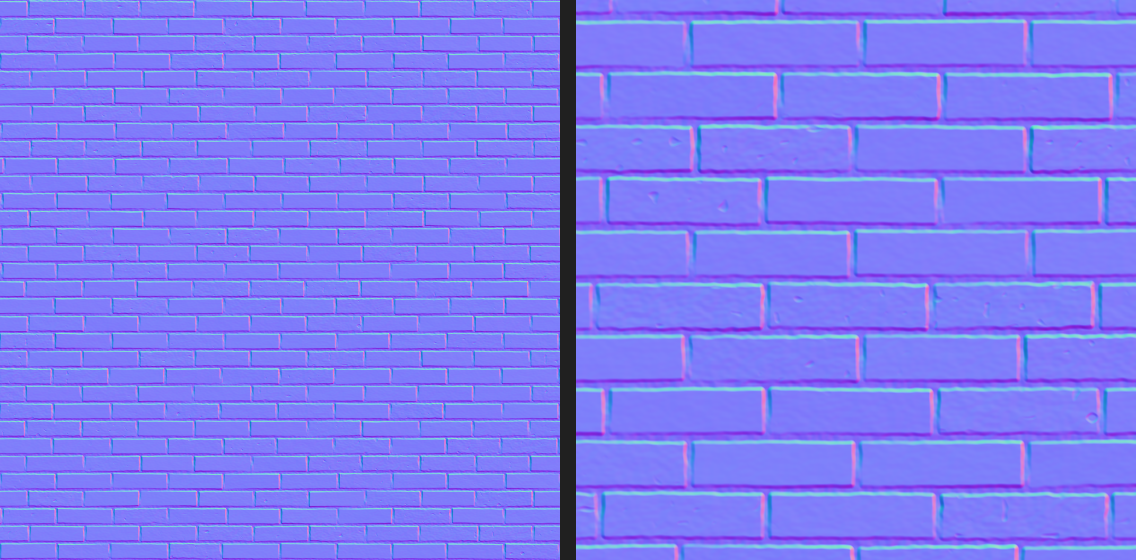
Left: the whole. Right: its middle third, enlarged.
This texture map is drawn by a Shadertoy shader. Its source:

```glsl
// Tangent-space normal map of a running-bond brick wall, 10 bricks by 32 courses.
// A tiling height field (rounded bricks, rough mortar, pits and grain) is
// differentiated across one pixel and the slope is encoded as a colour.

#define COURSES 32.0        // rows of bricks; one course is the unit of length
#define BRICKS 10.0         // bricks per row
#define GAP vec2(0.065, 0.078) // half width of the upright and level joints
#define BEVEL 0.088         // width of the sloping brick edge
#define DEPTH 0.047         // height of a brick above the mortar
#define JOINT_JITTER 0.035  // sideways shift of each joint, in bricks
#define ROW_JITTER 0.05     // sideways shift of each row, in bricks
#define EDGE_WEAR 0.022     // waviness of the brick edges
#define GRAIN 0.0035        // roughness of the brick faces
#define MORTAR_ROUGH 0.016  // roughness of the mortar
#define PIT_DEPTH 0.022     // depth of the scattered pits

// Two random values from 0 to 1 for an integer cell
vec2 hash2(vec2 cell, float seed) {
    uvec2 v = uvec2(ivec2(cell)) * 1664525u + uint(seed) * 747796405u + 1013904223u;
    v.x += v.y * 1664525u;
    v.y += v.x * 1664525u;
    v ^= v >> 16u;
    v.x += v.y * 1664525u;
    v.y += v.x * 1664525u;
    v ^= v >> 16u;
    return vec2(v & 65535u) / 65535.0;
}

float gradDot(vec2 cell, vec2 offset, vec2 period, float seed) {
    float a = 6.2832 * hash2(mod(cell, period), seed).x;
    return dot(vec2(cos(a), sin(a)), offset);
}

// Gradient noise of w * freq that wraps over the whole canvas
float noise(vec2 w, vec2 freq, float seed) {
    vec2 p = w * freq, period = COURSES * freq;
    vec2 i = floor(p), f = p - i;
    vec2 u = f * f * f * (f * (f * 6.0 - 15.0) + 10.0);
    vec2 e = vec2(1.0, 0.0);
    float low = mix(gradDot(i, f, period, seed),
                    gradDot(i + e.xy, f - e.xy, period, seed), u.x);
    float high = mix(gradDot(i + e.yx, f - e.yx, period, seed),
                     gradDot(i + e.xx, f - e.xx, period, seed), u.x);
    return mix(low, high, u.y);
}

// Sideways shift of the joint at the left end of a brick
float jointShift(float brick, float row) {
    return (hash2(vec2(mod(brick, BRICKS), row), 1.0).x - 0.5) * 2.0 * JOINT_JITTER;
}

float wallHeight(vec2 w) {
    // Find the brick: alternate rows shift by half a brick
    float brickWidth = COURSES / BRICKS;
    float row = mod(floor(w.y), COURSES);
    float x = w.x / brickWidth + 0.5 * mod(row, 2.0);
    x += (hash2(vec2(row, 0.0), 2.0).x - 0.5) * 2.0 * ROW_JITTER;
    float brick = floor(x);
    if (x < brick + jointShift(brick, row)) brick -= 1.0;
    else if (x > brick + 1.0 + jointShift(brick + 1.0, row)) brick += 1.0;
    float left = brick + jointShift(brick, row);
    float right = brick + 1.0 + jointShift(brick + 1.0, row);
    vec2 id = vec2(mod(brick, BRICKS), row);
    vec2 shape = hash2(id, 3.0) - 0.5;
    vec2 tilt = hash2(id, 4.0) - 0.5;
    vec2 wear = hash2(id, 5.0);

    // Distance to a slightly turned, worn box
    vec2 local = vec2((x - 0.5 * (left + right)) * brickWidth, fract(w.y) - 0.5);
    vec2 size = vec2(0.5 * (right - left) * brickWidth, 0.5) - GAP;
    vec2 turned = local + vec2(0.0, 0.022 * shape.x * local.x + 0.03 * shape.y);
    vec2 q = abs(turned) - size + 0.05;
    float d = length(max(q, 0.0)) + min(max(q.x, q.y), 0.0) - 0.05;
    float crumble = mix(0.5, 1.5, wear.x * wear.x);
    d += EDGE_WEAR * (noise(w, vec2(1.0, 2.0), 6.0) + crumble * noise(w, vec2(5.0), 7.0));
    float mask = 1.0 - smoothstep(-0.5 * BEVEL, 0.5 * BEVEL, d);

    // Brick face: tilt, grain, broad waves and rare pits
    float face = DEPTH * mix(0.85, 1.15, wear.y) + dot(tilt, local) * vec2(0.02, 0.04).y;
    float rough = GRAIN * mix(0.5, 1.6, wear.x * wear.x);
    face += rough * (noise(w, vec2(6.0, 9.0), 8.0) + 2.0 * noise(w, vec2(2.0, 3.0), 9.0));
    float pits = smoothstep(0.38, 0.62, noise(w, vec2(3.0, 4.0), 10.0));
    face -= PIT_DEPTH * pits * smoothstep(0.35, 0.9, wear.x);

    // Mortar: rough, and struck so that the level joints face downward
    float mortar = 0.026 * sin(6.2832 * w.y);
    mortar += MORTAR_ROUGH * (noise(w, vec2(4.0), 11.0) + 0.5 * noise(w, vec2(8.0), 12.0));
    return mix(mortar, face, mask);
}

void mainImage(out vec4 fragColor, in vec2 fragCoord) {
    vec2 w = fragCoord / iResolution.xy * COURSES;
    // Differences spanning one pixel also smooth the edges
    vec2 e = max(vec2(0.02), 0.5 * COURSES / iResolution.xy);
    vec2 dx = vec2(e.x, 0.0), dy = vec2(0.0, e.y);
    vec2 slope = vec2(wallHeight(w + dx) - wallHeight(w - dx),
                      wallHeight(w + dy) - wallHeight(w - dy)) / (2.0 * e);
    vec3 normal = normalize(vec3(-slope, 1.0));
    vec3 color = vec3(0.5, 0.492, 0.5) + vec3(0.5, 0.5, 0.48) * normal;
    fragColor = vec4(color, 1.0);
}
```
